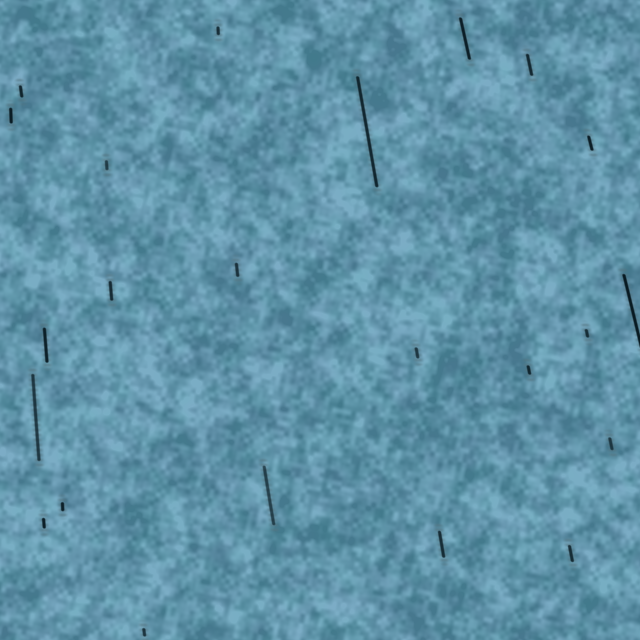
Reproduce this texture procedurally as a three.js fragment shader.

```glsl
// Mottled blue felt-like surface crossed by sparse, thin dark slits.
// Layered value noise makes the mottling; slits are short stretches of
// a few leaning, gently bent strands, each with a faint ribbed halo.

varying vec2 vUv;

const int STRANDS = 8;
const int SLITS_PER_STRAND = 3;
const float TAU = 6.2832;

const vec3 DEEP_BLUE = vec3(0.27, 0.475, 0.555);
const vec3 PALE_BLUE = vec3(0.475, 0.68, 0.77);
const vec3 HALO_GREY = vec3(0.33, 0.46, 0.51);
const vec3 SLIT_DARK = vec3(0.03, 0.10, 0.13);

float hash(vec2 p) {
  vec3 q = fract(vec3(p.xyx) * 0.1031);
  q += dot(q, q.yzx + 33.33);
  return fract((q.x + q.y) * q.z);
}

float valueNoise(vec2 p) {
  vec2 cell = floor(p);
  vec2 f = fract(p);
  f = f * f * (3.0 - 2.0 * f);
  float low = mix(hash(cell), hash(cell + vec2(1.0, 0.0)), f.x);
  float high = mix(hash(cell + vec2(0.0, 1.0)), hash(cell + 1.0), f.x);
  return mix(low, high, f.y);
}

// Noise centred on zero, turned so that its lattice does not show.
float grain(vec2 p, float frequency, float angle) {
  float c = cos(angle);
  float s = sin(angle);
  vec2 turned = mat2(c, s, -s, c) * p;
  return valueNoise(turned * frequency + 50.0 + 17.0 * angle) - 0.5;
}

vec3 feltColour(vec2 p) {
  float tone = 0.36 * grain(p, 11.0, 0.4)
             + 0.60 * grain(p, 31.0, 1.1)
             + 0.68 * grain(p, 66.0, 0.7)
             + 0.60 * grain(p, 135.0, 0.2);
  vec3 colour = mix(DEEP_BLUE, PALE_BLUE, clamp(0.52 + tone, 0.0, 1.0));
  float tint = grain(p, 45.0, 0.9);
  return colour + tint * vec3(0.025, -0.012, 0.012);
}

// Horizontal position of a strand at height y.
float strandX(float y, float base, float lean, float bend) {
  float drop = 0.5 - y;
  return base + lean * drop + bend * drop * drop;
}

float slitDistance(vec2 p, float axisX, float centreY, float halfLength) {
  float beyondEnd = max(abs(p.y - centreY) - halfLength, 0.0);
  return length(vec2(p.x - axisX, beyondEnd));
}

// Returns slit coverage in x and halo coverage in y.
vec2 slitLayers(vec2 p) {
  vec2 layers = vec2(0.0);
  float ribs = 0.65 + 0.35 * cos(TAU * p.y * 128.0);
  for (int i = 0; i < STRANDS; i++) {
    float strand = float(i);
    float spread = (strand + hash(vec2(strand, 3.0))) / float(STRANDS);
    // Push strands outwards so the middle stays sparse.
    float base = spread - 0.1 * sin(TAU * spread);
    float lean = mix(0.05, 0.23, base) + 0.06 * (hash(vec2(strand, 7.0)) - 0.5);
    float bend = 0.24 * (hash(vec2(strand, 11.0)) - 0.4);
    float axisX = strandX(p.y, base, lean, bend);

    for (int j = 0; j < SLITS_PER_STRAND; j++) {
      float order = float(j);
      float id = strand * float(SLITS_PER_STRAND) + order;
      float centreY = (order + hash(vec2(id, 19.0))) / float(SLITS_PER_STRAND);
      // Evenly spread ranks give many short slits and a few long ones.
      float rank = fract(id * 0.618 + 0.31);
      float halfLength = 0.004 + 0.018 * rank * rank + 0.09 * pow(rank, 9.0);
      float shift = 0.02 * (hash(vec2(id, 23.0)) - 0.5);
      float strength = mix(0.6, 1.0, sqrt(hash(vec2(id, 29.0))));

      float d = slitDistance(p, axisX + shift, centreY, halfLength);
      float core = strength * (1.0 - smoothstep(0.0009, 0.0040, d));
      float reach = slitDistance(p, axisX + shift, centreY, halfLength + 0.008);
      float halo = ribs * (1.0 - smoothstep(0.002, 0.010, reach));
      layers = max(layers, vec2(core, halo));
    }
  }
  return layers;
}

void main() {
  vec3 colour = feltColour(vUv);
  vec2 layers = slitLayers(vUv);
  colour = mix(colour, HALO_GREY, 0.6 * layers.y);
  colour = mix(colour, SLIT_DARK, layers.x);
  gl_FragColor = vec4(colour, 1.0);
}
```
